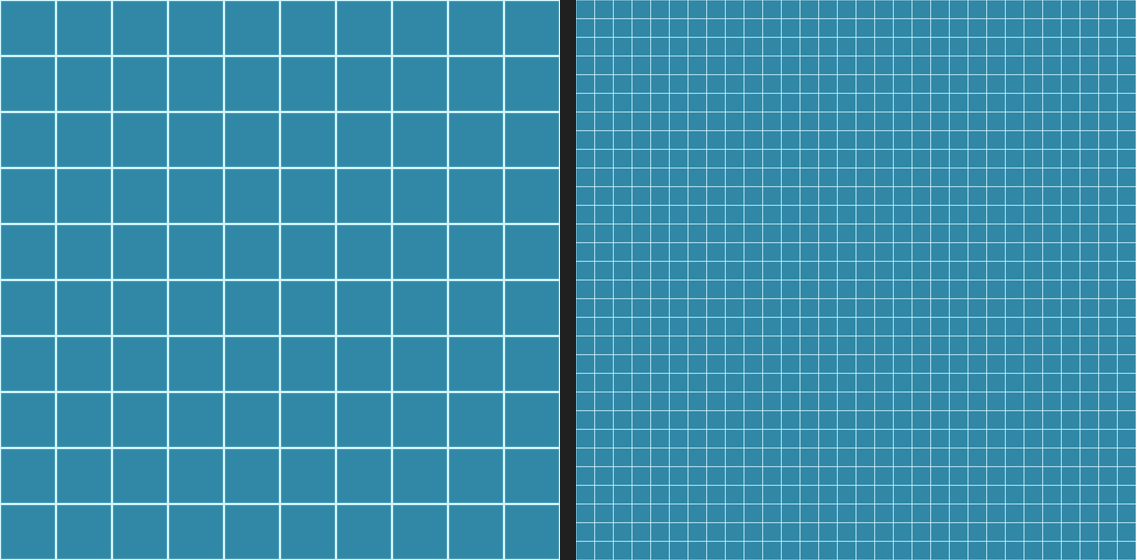
Left: one tile. Right: repeated 3 by 3.
This pattern is drawn by a WebGL 2 fragment shader. Its source:

```glsl
#version 300 es
precision highp float;
// Square blue tiles in a ten by ten grid, parted by thin pale lines.

uniform vec2 u_resolution;
out vec4 fragColor;

const float CELLS = 10.0;       // repeats across and down
const float LINE_WIDTH = 0.041; // as a share of one cell
const vec3 TILE_BLUE = vec3(0.19, 0.53, 0.65);
const vec3 LINE_PALE = vec3(0.82, 0.97, 1.00);

// Distance along each axis to the nearest cell border
vec2 borderDistance(vec2 cell) {
    return abs(fract(cell + 0.5) - 0.5);
}

// Share of a pixel covered by lines of the given width, per axis
vec2 lineCoverage(vec2 dist, float width, vec2 pixel) {
    vec2 halfWidth = vec2(0.5 * width);
    vec2 low = max(dist - 0.5 * pixel, -halfWidth);
    vec2 high = min(dist + 0.5 * pixel, halfWidth);
    return clamp((high - low) / pixel, 0.0, 1.0);
}

void main() {
    vec2 cell = gl_FragCoord.xy / u_resolution * CELLS;
    vec2 pixel = CELLS / u_resolution;

    // Join the vertical and horizontal lines
    vec2 lines = lineCoverage(borderDistance(cell), LINE_WIDTH, pixel);
    float grid = 1.0 - (1.0 - lines.x) * (1.0 - lines.y);

    fragColor = vec4(mix(TILE_BLUE, LINE_PALE, grid), 1.0);
}
```
